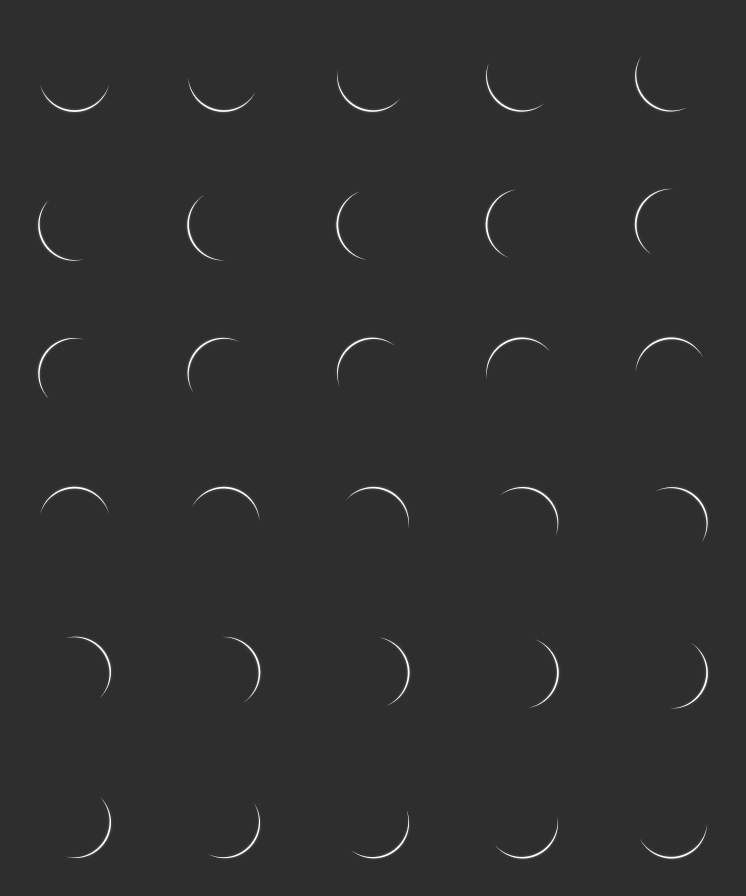
Write a Shadertoy shader that draws this pattern.

```glsl
// Five by six grid of thin glowing crescents, each turned 12 degrees clockwise from the last.

// Coverage of a band of given half width, box filtered over one pixel.
float bandCoverage(float dist, float halfWidth, float pixel) {
    float upper = clamp(dist + 0.5 * pixel, -halfWidth, halfWidth);
    float lower = clamp(dist - 0.5 * pixel, -halfWidth, halfWidth);
    return (upper - lower) / pixel;
}

// Arc centred on a unit direction, thinning to nothing at both ends.
float crescent(vec2 p, vec2 direction, float pixel) {
    float radius = length(p);
    float facing = dot(p, direction) / max(radius, 1e-4);
    float taper = max(0.0, (facing - 0.26) / 0.74);
    float dist = radius - 0.239;
    float core = bandCoverage(dist, 0.0058 * taper, pixel);
    float glow = 0.24 * taper * taper * exp(-dist * dist / 0.00014);
    return clamp(core + glow * (1.0 - core), 0.0, 1.0);
}

void mainImage(out vec4 fragColor, in vec2 fragCoord) {
    vec2 grid = vec2(5.0, 6.0);
    vec2 uv = fragCoord / iResolution.xy * grid;
    float pixel = grid.y / iResolution.y;

    // Cells are numbered in reading order from the top left.
    vec2 cell = floor(uv);
    float index = cell.x + grid.x * (grid.y - 1.0 - cell.y);

    // The first crescent faces down; one full turn spans the grid.
    float turn = radians(360.0) * index / (grid.x * grid.y);
    vec2 direction = -vec2(sin(turn), cos(turn));

    // Each ring sits slightly below the middle of its cell.
    vec2 p = fract(uv) - vec2(0.5, 0.4955);
    float light = crescent(p, direction, pixel);
    fragColor = vec4(mix(vec3(0.18), vec3(1.0), light), 1.0);
}
```
